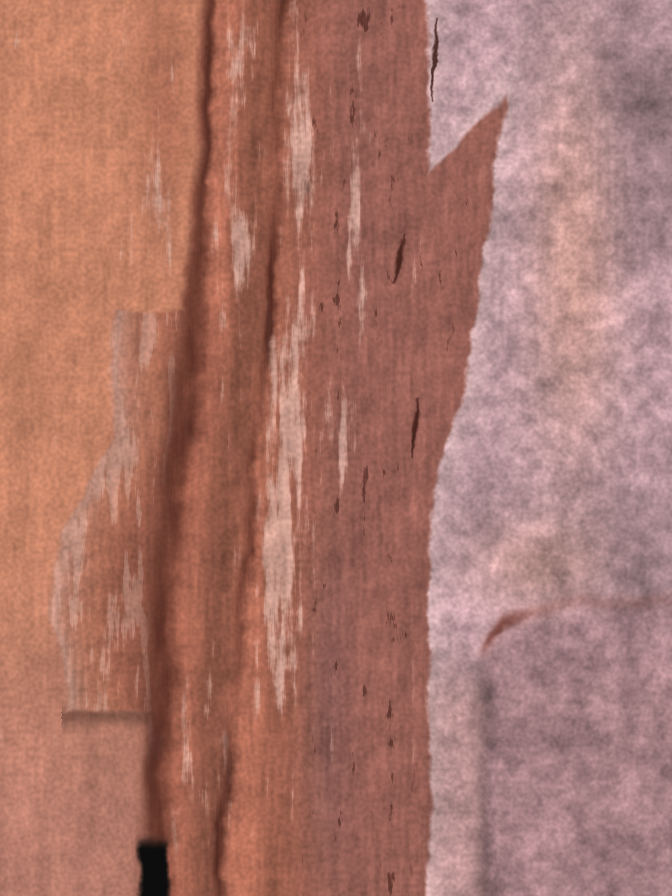
Write a WebGL 1 fragment shader that draws this texture.

```glsl
precision highp float;
// Weathered sandstone wall: orange face, cracked red columns and a pale lilac slab.
uniform vec2 u_resolution;

#define ORANGE vec3(0.77, 0.51, 0.40)
#define COLUMN vec3(0.63, 0.385, 0.31)
#define BROWN vec3(0.59, 0.375, 0.335)
#define LILAC vec3(0.73, 0.59, 0.61)
#define PEACH vec3(0.81, 0.61, 0.55)
#define PALE vec3(0.82, 0.66, 0.61)
#define SHADOW vec3(0.29, 0.14, 0.11)
#define RELIEF 0.32
#define GRAIN 0.12

float slope(vec2 cell, vec2 f) {
  float a = 6.2832 * fract(sin(dot(cell, vec2(127.1, 311.7))) * 43758.5);
  return dot(vec2(cos(a), sin(a)), f);
}

float noise(vec2 p) {
  vec2 i = floor(p), f = fract(p), u = f * f * (3.0 - 2.0 * f), e = vec2(1, 0);
  return mix(mix(slope(i, f), slope(i + e, f - e), u.x),
             mix(slope(i + e.yx, f - e.yx), slope(i + 1.0, f - 1.0), u.x), u.y);
}

float fbm(vec2 p) {
  float sum = 0.0, amp = 0.6;
  for (int i = 0; i < 5; i++) {
    sum += amp * noise(p);
    p = mat2(1.6, 1.2, -1.2, 1.6) * p + 7.3;
    amp *= 0.55;
  }
  return sum;
}

float ramp(float a, float b, float x) { return clamp((x - a) / (b - a), 0.0, 1.0); }

float ridge(float d, float w) { return exp(-d * d / (w * w)); }

float blob(vec2 p, float x, float y, float w, float h) {
  return ridge(p.x - x, w) * ridge(p.y - y, h);
}

// Tapered line from a to b
float mark(vec2 p, vec2 a, vec2 b, float w) {
  vec2 ab = b - a;
  float t = clamp(dot(p - a, ab) / dot(ab, ab), 0.0, 1.0);
  return 1.0 - smoothstep(0.3 * w, w, length(p - a - ab * t) + w * abs(t - 0.5));
}

void main() {
  // x runs right, y runs down; one unit is the canvas height
  vec2 p = vec2(gl_FragCoord.x, u_resolution.y - gl_FragCoord.y) / u_resolution.y;
  vec2 stretch = vec2(75, 9);
  float rough = fbm(p * 14.0), fine = fbm(p * 55.0), fibre = fbm(p * stretch);
  vec2 q = p + vec2(0.012 * rough + 0.004 * fine, 0.012 * fbm(p * 11.0 + 40.0));
  float x = q.x, y = q.y;

  // Vertical seams and slab outline
  float seam1 = 0.234 - 0.019 * ramp(0.0, 0.36, y) - 0.033 * ramp(0.36, 0.62, y) - 0.012 * ramp(0.62, 1.0, y);
  float seam2 = 0.312 - 0.008 * ramp(0.0, 0.3, y) - 0.025 * ramp(0.34, 0.52, y) - 0.032 * ramp(0.6, 0.92, y);
  float slabX = 0.563 - 0.029 * ramp(0.12, 0.31, y) - 0.013 * ramp(0.31, 0.43, y)
              - 0.033 * ramp(0.43, 0.52, y) - 0.043 * ramp(0.52, 0.9, y);
  float wedge = min(slabX - x, 0.7 * (y - 0.176 + 0.98 * (x - 0.495)));
  float slab = -max(wedge, 0.478 - x);
  float inSlab = smoothstep(-0.003, 0.004, slab);
  float inFace = smoothstep(-0.004, 0.008, seam1 - 0.006 - x);

  // Orange face, pinker near its foot
  vec3 face = mix(ORANGE, vec3(0.71, 0.48, 0.415), smoothstep(0.55, 0.95, y));
  face *= 1.0 + 0.1 * fbm(p * vec2(50, 3));
  face = mix(face, COLUMN, 0.65 * blob(p, 0.185, 0.12, 0.03, 0.13));

  // Protruding boulder
  float leftX = 0.124 - 0.058 * ramp(0.49, 0.6, y) - 0.01 * ramp(0.6, 0.68, y) + 0.02 * ramp(0.69, 0.8, y);
  float boulder = min(min(x - leftX, seam1 - 0.004 - x), min(y - 0.345, 0.795 - y));
  float inBoulder = smoothstep(-0.002, 0.005, boulder);
  vec3 stone = mix(vec3(0.68, 0.43, 0.34), COLUMN * 0.95, smoothstep(0.04, 0.08, x - leftX));
  float rim = exp(-abs(x - leftX - 0.007) * 75.0) + 0.7 * smoothstep(0.04, 0.2, fibre + 0.5 * rough);
  stone = mix(stone, PALE * 0.95, 0.6 * min(rim, 1.0));
  face *= 1.0 - 0.3 * ridge(y - 0.8, 0.012) * step(0.07, x);
  face = mix(face, stone, inBoulder);

  // Columns, then the flat brown wall
  vec3 wall = mix(COLUMN, BROWN, smoothstep(0.3, 0.4, x));
  wall *= 1.0 + 0.15 * sin((x - seam1) * 75.0) * smoothstep(0.33, 0.27, x);
  wall = mix(wall, vec3(0.47, 0.33, 0.32), 0.5 * blob(p, 0.365, 0.8, 0.025, 0.2));
  vec3 col = mix(wall, face, inFace);

  // Pale mineral streaks
  float bands = blob(p, 0.335, 0.22, 0.02, 0.28) + blob(p, 0.314, 0.5, 0.02, 0.13)
              + blob(p, 0.399, 0.25, 0.011, 0.15) + blob(p, 0.385, 0.49, 0.018, 0.05)
              + blob(p, 0.315, 0.69, 0.025, 0.13) + 0.8 * blob(p, 0.262, 0.2, 0.018, 0.3)
              + 0.8 * blob(p, 0.17, 0.22, 0.025, 0.1) + 0.7 * blob(p, 0.22, 0.85, 0.05, 0.1);
  float streak = smoothstep(0.28, 0.62, bands * 0.55 + 0.9 * fibre + 0.2 * fine);
  col = mix(col, PALE, 0.75 * streak * (1.0 - inBoulder * inFace));

  // Lilac slab with peach stains and a lower block
  vec3 pale = mix(LILAC, PEACH, 0.75 * blob(p, 0.64, 0.29, 0.045, 0.2) + 0.5 * blob(p, 0.6, 0.63, 0.07, 0.05));
  pale *= 1.0 - 0.22 * blob(p, 0.73, 0.13, 0.06, 0.15) - 0.18 * blob(p, 0.72, 0.62, 0.09, 0.08);
  float ledge = 0.735 - 0.04 * ramp(0.53, 0.565, x) - 0.025 * ramp(0.565, 0.65, x);
  float block = smoothstep(0.53, 0.55, x), lower = smoothstep(-0.004, 0.025, y - ledge) * block;
  pale = mix(pale, vec3(0.69, 0.52, 0.5), 0.6 * smoothstep(0.7, 0.8, y));
  pale = mix(pale, vec3(0.635, 0.49, 0.505), 0.85 * lower);
  pale = mix(pale, vec3(0.84, 0.72, 0.71), 0.55 * exp(-max(slab, 0.0) * 65.0));
  pale *= 1.0 + 0.22 * rough + 0.2 * fine - 0.2 * ridge(x - 0.541, 0.01) * smoothstep(0.72, 0.78, y);
  float under = ridge(y - ledge, 0.009) * block;
  pale = mix(pale, SHADOW * 1.4, under * (0.25 + 0.55 * blob(p, 0.56, 0.71, 0.035, 0.05)));
  col = mix(col, pale, inSlab);

  // Side light and mineral grain
  float lit = rough - fbm((p + 0.006) * 14.0) + 0.6 * (fibre - fbm((p + vec2(0.004, 0)) * stretch));
  float rugged = mix(1.0 - 0.65 * inFace * (1.0 - inBoulder), 0.25, inSlab);
  col *= 1.0 + RELIEF * rugged * lit + 0.12 * rough + GRAIN * (fine + noise(p * 210.0));

  // Dark seams, chips and hollow
  float gap = ridge(x - seam1 - 0.003, 0.006 + 0.013 * ramp(0.2, 0.45, y)) * (0.7 + 0.5 * fibre);
  gap = max(gap, ridge(x - seam2, 0.007) * (0.45 + 0.25 * sin(y * 21.0 + 1.0) + fibre));
  col = mix(col, SHADOW, clamp(gap, 0.0, 0.88));
  float chips = 0.65 * smoothstep(0.27, 0.42, fbm(p * vec2(70, 22) + 61.0));
  chips *= smoothstep(0.32, 0.36, x) * smoothstep(0.01, 0.03, -slab);
  chips = max(chips, mark(q, vec2(0.451, 0.262), vec2(0.441, 0.315), 0.006));
  chips = max(chips, mark(q, vec2(0.467, 0.445), vec2(0.46, 0.51), 0.005));
  chips = max(chips, mark(q, vec2(0.486, 0.02), vec2(0.483, 0.11), 0.004));
  col = mix(col, SHADOW * 0.8, 0.85 * chips);
  float hollow = smoothstep(0.93, 0.95, y) * smoothstep(0.02, 0.012, abs(x - 0.171));
  gl_FragColor = vec4(mix(col, vec3(0.05), hollow), 1.0);
}
```
